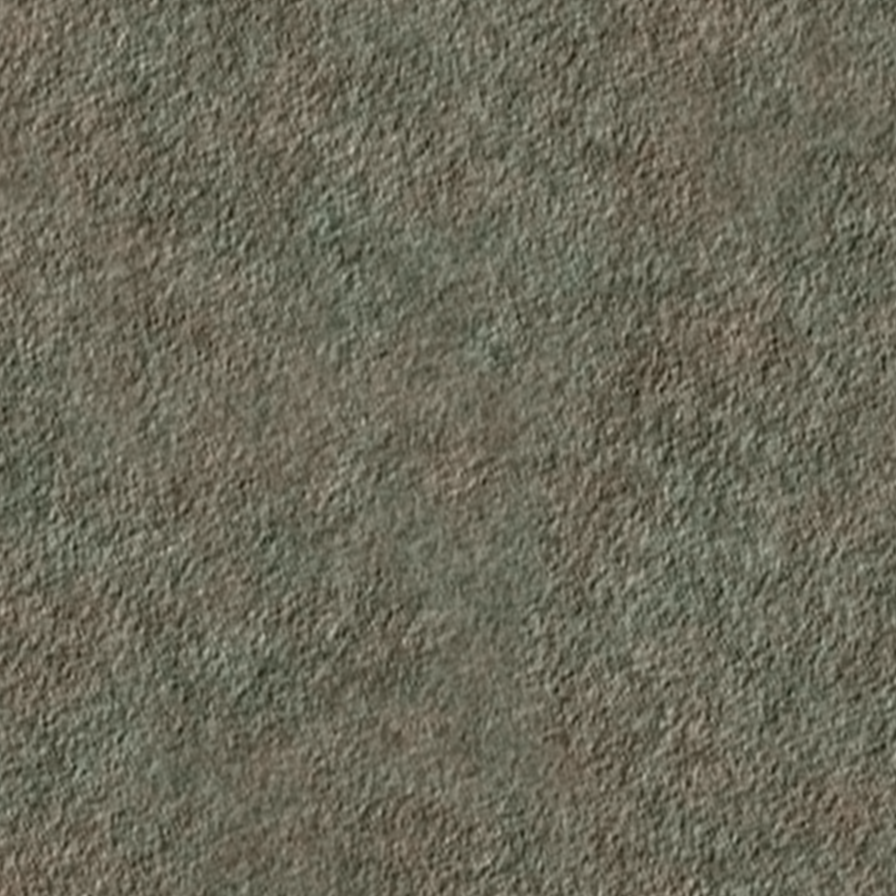
Give the GLSL for this texture, as a WebGL 2 fragment shader.

```glsl
#version 300 es
precision highp float;
// Rough grey-olive stone: crisp side-lit grain over small brown and green stains.

uniform vec2 u_resolution;
out vec4 fragColor;

const vec3 GREEN_STONE = vec3(0.398, 0.423, 0.362);
const vec3 BROWN_STONE = vec3(0.458, 0.413, 0.352);
const float GRAIN_ANGLE = 1.05;               // direction of the grains, radians
const vec2 GRAIN_STRETCH = vec2(0.78, 1.15);  // frequency along and across a grain
const float GRAIN_FREQ = 150.0;               // grains per canvas height
const vec2 LIGHT_OFFSET = vec2(-0.0021, 0.0012);
const float RELIEF = 0.172;                   // strength of lit and shaded sides
const float SPECKLE = 0.13;                   // strength of tone within the grains
const float MOTTLE = 0.15;                    // strength of small tonal blotches
const float PATCH_SHADE = 0.07;               // strength of broad tonal patches
const vec2 ROUGHNESS = vec2(0.62, 1.12);      // relief in worn and in rough areas
const float HUE_CONTRAST = 1.0;

float hash(vec2 cell) {
    return fract(sin(dot(cell, vec2(127.1, 311.7))) * 43758.5453);
}

mat2 rotation(float angle) {
    float c = cos(angle), s = sin(angle);
    return mat2(c, -s, s, c);
}

float valueNoise(vec2 p) {
    vec2 cell = floor(p);
    vec2 f = fract(p);
    vec2 w = f * f * (3.0 - 2.0 * f);
    float bottom = mix(hash(cell), hash(cell + vec2(1.0, 0.0)), w.x);
    float top = mix(hash(cell + vec2(0.0, 1.0)), hash(cell + vec2(1.0, 1.0)), w.x);
    return mix(bottom, top, w.y);
}

// Noise octaves, each turned to hide the lattice; centred on zero.
float patches(vec2 p, float freq, float seed) {
    float sum = 0.0;
    float weight = 0.5;
    for (int i = 0; i < 4; i++) {
        float turn = seed + 1.3 * float(i);
        sum += weight * (valueNoise(rotation(turn) * p * freq + seed * 17.0) - 0.5);
        freq *= 2.1;
        weight *= 0.75;
    }
    return sum;
}

// Grain noise stretched along the grain direction.
float grain(vec2 p, float freq, float turn, float seed) {
    vec2 q = rotation(GRAIN_ANGLE + turn) * p * GRAIN_STRETCH;
    return valueNoise(q * freq + seed);
}

// Height of the surface: coarse, main and fine grains.
float grainHeight(vec2 p) {
    return 0.45 * grain(p, GRAIN_FREQ * 0.6, -0.4, 11.3)
         + grain(p, GRAIN_FREQ, 0.0, 31.7)
         + 0.75 * grain(p, GRAIN_FREQ * 1.55, 0.4, 63.1);
}

void main() {
    vec2 uv = gl_FragCoord.xy / u_resolution.y;

    // Brown and green staining
    float hue = 0.5 + HUE_CONTRAST * patches(uv, 9.0, 2.0);
    vec3 color = mix(GREEN_STONE, BROWN_STONE, clamp(hue, -0.1, 1.1));

    // Grain lit from the upper left, weaker where the stone is worn
    float relief = grainHeight(uv - LIGHT_OFFSET) - grainHeight(uv + LIGHT_OFFSET);
    float rough = smoothstep(-0.35, -0.05, patches(uv, 3.5, 5.0));
    float shade = RELIEF * relief * mix(ROUGHNESS.x, ROUGHNESS.y, rough);

    // Tone within grains, small blotches and broad patches
    shade += SPECKLE * (grain(uv, GRAIN_FREQ * 1.2, 0.8, 97.9) - 0.5);
    shade += MOTTLE * patches(uv, 34.0, 3.0) * mix(0.75, 1.0, rough);
    shade += PATCH_SHADE * patches(uv, 6.0, 8.0);

    fragColor = vec4(clamp(color + shade, 0.0, 1.0), 1.0);
}
```
